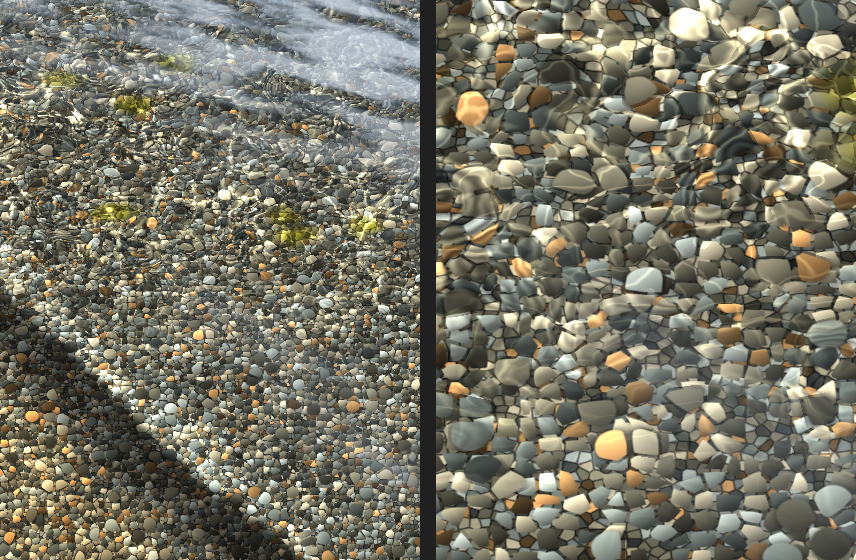
Left, the full canvas; right, a detail of the centre.
Reproduce this texture procedurally as a Shadertoy shader.

```glsl
// Sunlit pebble shore: gravel under clear rippling water, with caustics, a shadow and sky glints.
#define PEBBLES 74.0        // pebbles per canvas height
#define CAUSTIC_CELLS 15.0  // light net cells per canvas height
#define CAUSTIC_GAIN 0.62
#define REFRACTION 0.0085
#define SKY_AMOUNT 0.85
#define HAZE_AMOUNT 0.42
#define SHADOW_DEPTH 0.55
#define EXPOSURE 1.22
#define ALGAE_PATCHES 7

const vec3 DARK_STONE = vec3(0.19, 0.19, 0.16);
const vec3 OLIVE_STONE = vec3(0.41, 0.40, 0.33);
const vec3 PALE_STONE = vec3(0.78, 0.74, 0.62);
const vec3 SUNLIGHT = vec3(0.92, 0.86, 0.65);
const vec3 SKY_LOW = vec3(0.37, 0.44, 0.52);
const vec3 SKY_HIGH = vec3(0.79, 0.84, 0.90);
const vec3 ALGAE = vec3(0.52, 0.49, 0.08);

vec2 hash2(vec2 p) {
    return fract(sin(vec2(dot(p, vec2(127.1, 311.7)), dot(p, vec2(269.5, 183.3)))) * 43758.5);
}

// Layered, warped sines, roughly -1 to 1
float waves(vec2 p) {
    float sum = 0.0, amp = 0.5;
    for (int i = 0; i < 5; i++) {
        p = mat2(0.8, 0.6, -0.6, 0.8) * p * 1.7 + 1.3;
        sum += amp * sin(p.x + 1.3 * sin(p.y));
        amp *= 0.6;
    }
    return sum;
}

// Cellular noise: nearest distance, gap to the next cell, cell id, facing to light
vec4 cells(vec2 p) {
    vec2 base = floor(p), nearest = vec2(0.0), id = vec2(0.0);
    float d1 = 9.0, d2 = 9.0;
    for (int j = -1; j <= 1; j++)
    for (int i = -1; i <= 1; i++) {
        vec2 cell = base + vec2(i, j);
        vec2 offset = p - cell - 0.1 - 0.8 * hash2(cell);
        float d = length(offset);
        if (d < d1) { d2 = d1; d1 = d; nearest = offset; id = cell; }
        else d2 = min(d2, d);
    }
    return vec4(d1, d2 - d1, hash2(id + 17.0).x, dot(nearest, vec2(-0.5, 0.85)));
}

vec3 stoneColor(float id) {
    float tone = fract(id * 57.3), tint = fract(id * 91.7);
    vec3 color = mix(DARK_STONE, OLIVE_STONE, smoothstep(0.0, 0.55, tone));
    color = mix(color, PALE_STONE, smoothstep(0.5, 1.0, tone) * 0.85);
    color *= mix(vec3(1.0), vec3(0.90, 1.0, 1.13), step(0.68, tint));
    return color * mix(vec3(1.0), vec3(1.22, 0.95, 0.70), step(tint, 0.11));
}

// Fine grit, then pebbles, then sparse larger stones
vec3 gravel(vec2 p) {
    vec4 grit = cells(p * 1.9 + 40.0);
    vec4 pebble = cells(p);
    vec4 stone = cells(p * 0.52 + 9.0);
    vec3 color = stoneColor(grit.z) * (0.42 + 0.5 * smoothstep(0.0, 0.3, grit.y));
    vec3 lit = stoneColor(pebble.z) * (0.95 + 0.75 * pebble.w);
    color = mix(color, lit, smoothstep(0.06, 0.24, pebble.y) * step(0.15, pebble.z));
    float cover = step(0.77, stone.z);
    color *= 1.0 - 0.4 * cover * smoothstep(0.65, 0.35, stone.x);
    lit = stoneColor(stone.z) * (1.0 + 0.7 * stone.w);
    return mix(color, lit, cover * smoothstep(0.10, 0.20, stone.y) * smoothstep(0.50, 0.42, stone.x));
}

void mainImage(out vec4 fragColor, in vec2 fragCoord) {
    vec2 p = fragCoord / iResolution.y;
    float depth = smoothstep(0.28, 0.90, p.y);
    float broad = waves(p * 7.0);

    // Refracted, foreshortened bed
    vec2 ripple = vec2(waves(p * vec2(22.0, 34.0)), waves(p.yx * vec2(38.0, 20.0) + 5.0));
    vec2 bed = p + REFRACTION * depth * ripple;
    bed.y *= 1.0 + 0.32 * p.y;
    vec3 color = gravel(bed * PEBBLES) * EXPOSURE;
    color *= 1.0 + 0.14 * waves(p * 17.0 + 3.0);

    // Algae patches
    for (int i = 0; i < ALGAE_PATCHES; i++) {
        vec2 h = hash2(vec2(float(i) + 2.0, 4.7));
        vec2 d = (p - vec2(0.75 * h.x, 0.58 + 0.36 * h.y)) / vec2(0.035, 0.016);
        float patchMask = smoothstep(1.5, 0.2, length(d) + 0.5 * ripple.x);
        color = mix(color, ALGAE * (0.35 + 1.5 * color.g), 0.75 * patchMask);
    }

    // Wavering caustic net and lens rings
    vec2 net = p + 0.012 * ripple + 0.02 * broad;
    vec4 light = cells(net * vec2(1.0, 1.25) * CAUSTIC_CELLS);
    float thread = smoothstep(0.17, 0.0, light.y) * smoothstep(-0.5, 0.6, waves(p * 12.0 + 8.0));
    float fine = smoothstep(0.13, 0.0, cells(net * CAUSTIC_CELLS * vec2(2.1, 3.2)).y);
    float underwater = smoothstep(0.30, 0.62, p.y);
    float rings = sin(light.x * 42.0 + 3.0 * ripple.y) * step(0.45, light.z);
    color *= 1.0 + underwater * (0.26 * rings - 0.12);
    color += SUNLIGHT * CAUSTIC_GAIN * underwater * (thread + 0.45 * fine) * (0.35 + color.g);

    // Diagonal shadow with a sunlit rim
    float edge = p.y - 0.48 + 0.92 * p.x + 0.022 * broad + 0.008 * ripple.x;
    float shadow = smoothstep(0.015, -0.02, edge) * smoothstep(-0.21, -0.05, edge);
    float rim = smoothstep(0.0, 0.025, edge) * smoothstep(0.11, 0.03, edge);
    color *= 1.0 - SHADOW_DEPTH * shadow;
    color *= 1.0 + 0.32 * rim;
    color *= mix(vec3(1.0), vec3(1.12, 1.04, 0.92), smoothstep(-0.08, -0.25, edge));

    // Pale haze band
    float band = p.y - 0.49 + 0.80 * (p.x - 0.33) + 0.03 * broad;
    float haze = exp(-band * band * 190.0) * smoothstep(0.26, 0.42, p.x);
    haze *= 0.55 + 0.45 * waves(vec2(p.x * 8.0 + p.y * 6.0, p.y * 24.0 + p.x * 16.0));
    color = mix(color, vec3(0.66, 0.70, 0.76), HAZE_AMOUNT * clamp(haze, 0.0, 1.0));

    // Sky on the far ripples
    float streak = waves(vec2(p.x * 8.0, (p.y + 0.25 * p.x) * 36.0) + 2.0);
    float far = smoothstep(0.60, 1.06, p.y + 0.36 * (p.x - 0.36));
    vec3 sky = mix(SKY_LOW, SKY_HIGH, smoothstep(-0.25, 0.75, streak + 0.8 * far - 0.35));
    float cover = SKY_AMOUNT * far * smoothstep(-0.75, 0.55, streak + 0.5 * far);
    color = mix(color, sky, cover);

    fragColor = vec4(clamp(color, 0.0, 1.0), 1.0);
}
```
